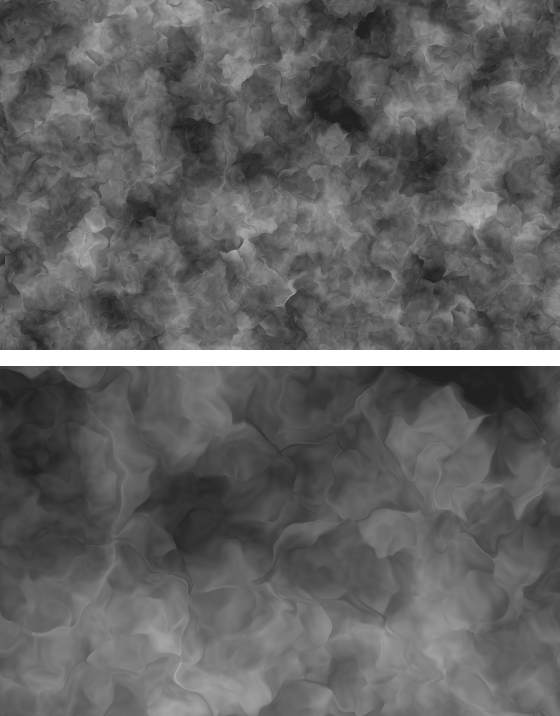
Top: the whole. Bottom: its middle third, enlarged.
Write a Shadertoy shader that draws this texture.

```glsl
// Mottled grey smoke with crumpled, softly creased lumps.
// Fractal gradient noise is sampled through a domain that is first bent by
// folded noise and then shifted per Voronoi cell, leaving fine torn edges.

const float TAU = 6.28318;
const float MEAN_GREY = 0.370;
const float CONTRAST = 0.30;

vec2 hash2(vec2 p) {
    vec3 q = fract(p.xyx * vec3(0.1031, 0.1030, 0.0973));
    q += dot(q, q.yzx + 33.33);
    return fract((q.xx + q.yz) * q.zy);
}

// Dot product of a lattice point's random unit gradient and the offset to it
float cornerSlope(vec2 cell, vec2 offset) {
    float angle = TAU * hash2(cell).x;
    return dot(vec2(cos(angle), sin(angle)), offset);
}

float gradientNoise(vec2 p) {
    vec2 cell = floor(p);
    vec2 f = p - cell;
    vec2 blend = f * f * f * (f * (f * 6.0 - 15.0) + 10.0);
    vec2 right = vec2(1.0, 0.0);
    vec2 up = vec2(0.0, 1.0);
    float low = mix(cornerSlope(cell, f), cornerSlope(cell + right, f - right), blend.x);
    float high = mix(cornerSlope(cell + up, f - up), cornerSlope(cell + 1.0, f - 1.0), blend.x);
    return mix(low, high, blend.y);
}

vec2 noisePair(vec2 p) {
    return vec2(gradientNoise(p), gradientNoise(p + vec2(37.2, 91.7)));
}

// Random shift of the nearest Voronoi cell, blended over a narrow seam
vec2 facetShift(vec2 p, float sharpness) {
    vec2 base = floor(p);
    vec2 shift = vec2(0.0);
    float total = 0.0;
    for (int y = -1; y <= 1; y++) {
        for (int x = -1; x <= 1; x++) {
            vec2 cell = base + vec2(x, y);
            vec2 toSite = cell + hash2(cell + 11.0) - p;
            float weight = exp(-sharpness * dot(toSite, toSite));
            shift += weight * (hash2(cell + 57.0) - 0.5);
            total += weight;
        }
    }
    return shift / total;
}

// Bends the domain: folds make creases, facets make torn edges
vec2 crumple(vec2 p) {
    vec2 folded = p + 0.03 * abs(noisePair(p * 9.0));
    folded += 0.014 * abs(noisePair(p * 23.0 + 5.0));
    vec2 ragged = folded + 0.018 * noisePair(p * 34.0 + 9.0);
    vec2 coarse = 0.05 * facetShift(ragged * 11.0, 45.0);
    vec2 fine = 0.026 * facetShift(ragged * 26.0 + 40.0, 25.0);
    return folded + coarse + fine;
}

float fractalNoise(vec2 p, float frequency, float gain) {
    float sum = 0.0;
    float amplitude = 1.0;
    for (int octave = 0; octave < 5; octave++) {
        sum += amplitude * gradientNoise(p * frequency + 17.0 * float(octave));
        frequency *= 2.03;
        amplitude *= gain;
    }
    return sum;
}

void mainImage(out vec4 fragColor, in vec2 fragCoord) {
    vec2 p = fragCoord / iResolution.y + 3.0;

    // Broad light and dark regions under the crumpled lumps
    float regions = 0.55 * gradientNoise(p * 2.9 + 70.0);
    float lumps = fractalNoise(crumple(p), 7.2, 0.6);
    float smoke = regions + lumps;

    // Slightly longer tail towards the highlights
    float grey = MEAN_GREY + CONTRAST * (smoke + 0.12 * (smoke * smoke - 0.08));
    fragColor = vec4(vec3(clamp(grey, 0.13, 0.72)), 1.0);
}
```
